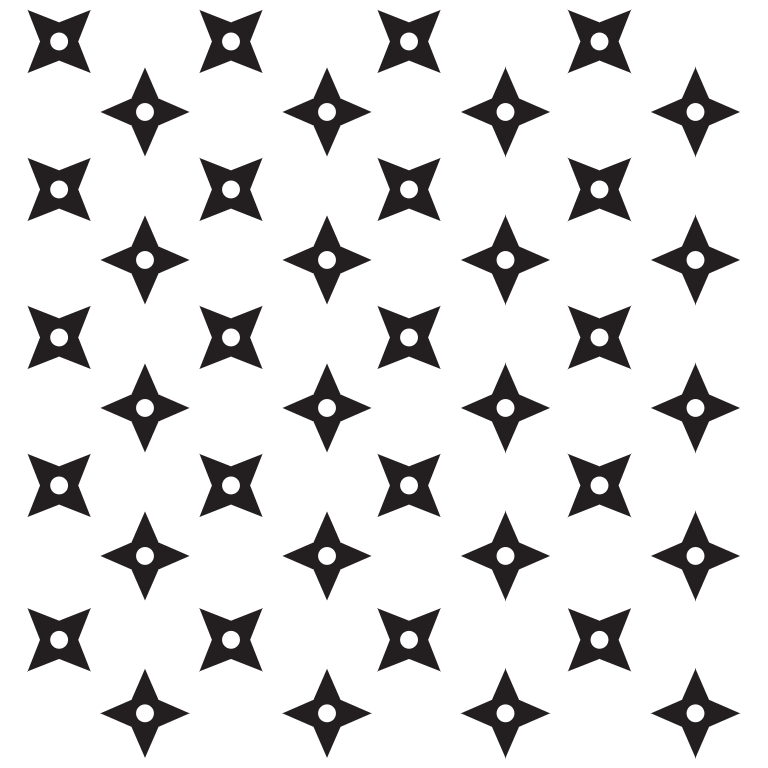
This pattern is drawn by a Shadertoy shader. Its source:

```glsl
const vec3 PAPER = vec3(1.0);
const vec3 INK = vec3(0.137, 0.122, 0.125);

const int ROWS = 5;
const int COLUMNS = 4;
const float ROW_PITCH = 0.1927;

// Uneven column spacing, first row height and last row drop per star kind
const vec4 TILTED_X = vec4(0.0770, 0.3008, 0.5326, 0.7806);
const vec4 UPRIGHT_X = vec4(0.1888, 0.4258, 0.6582, 0.9056);
const float TILTED_TOP = 0.9460;
const float UPRIGHT_TOP = 0.8542;
const float TILTED_DROP = 0.0083;
const float UPRIGHT_DROP = 0.0122;

const float TIP_RADIUS = 0.0580;
const float NOTCH = 0.0176;        // notch offset along both axes
const float HOLE_RADIUS = 0.0116;

// Signed distance to a four-pointed star with a round hole
float throwingStar(vec2 p) {
    vec2 q = abs(p);
    q = vec2(max(q.x, q.y), min(q.x, q.y));
    vec2 edgeNormal = normalize(vec2(NOTCH, TIP_RADIUS - NOTCH));
    float blades = dot(q - vec2(TIP_RADIUS, 0.0), edgeNormal);
    return max(blades, HOLE_RADIUS - length(p));
}

vec2 rotateEighth(vec2 p) {
    return vec2(p.x - p.y, p.x + p.y) * sqrt(0.5);
}

float rowHeight(int row, float top, float lastDrop) {
    float drop = row == ROWS - 1 ? lastDrop : 0.0;
    return top - float(row) * ROW_PITCH - drop;
}

// Union of the tilted and upright grids
float starField(vec2 uv) {
    float d = 1.0;
    for (int row = 0; row < ROWS; row++) {
        float tiltedY = rowHeight(row, TILTED_TOP, TILTED_DROP);
        float uprightY = rowHeight(row, UPRIGHT_TOP, UPRIGHT_DROP);
        for (int col = 0; col < COLUMNS; col++) {
            vec2 tilted = uv - vec2(TILTED_X[col], tiltedY);
            vec2 upright = uv - vec2(UPRIGHT_X[col], uprightY);
            d = min(d, throwingStar(rotateEighth(tilted)));
            d = min(d, throwingStar(upright));
        }
    }
    return d;
}

void mainImage(out vec4 fragColor, in vec2 fragCoord) {
    vec2 uv = fragCoord / iResolution.y;
    float coverage = clamp(0.5 - starField(uv) * iResolution.y, 0.0, 1.0);
    fragColor = vec4(mix(PAPER, INK, coverage), 1.0);
}
```
